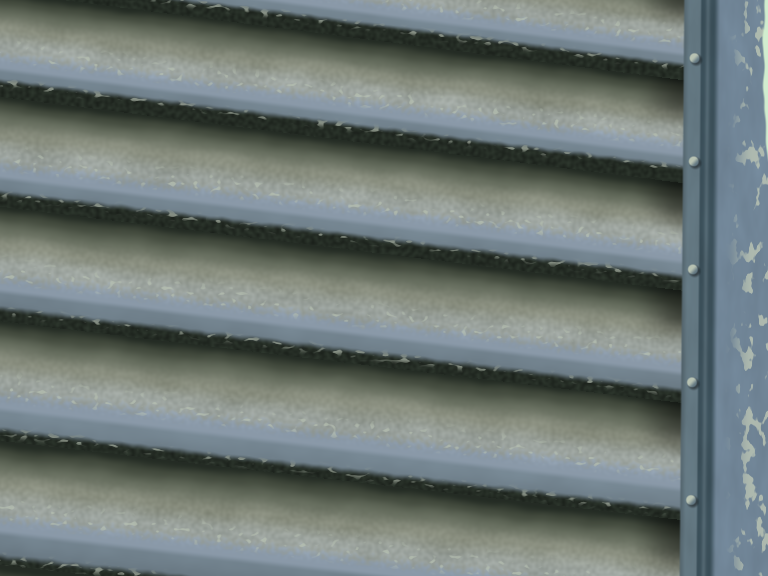
Give the GLSL for this texture, as a Shadertoy shader.

```glsl
// Weathered metal louvre: sloping slats, each shaded from a deep shadow through
// dusty beige to a blue folded lip, beside a riveted upright jamb with flaking paint.
// Slat index comes from inverting a quadratic spacing; wear is gradient noise.

// Slat layout, in canvas heights measured down from the top
const float FIRST_EDGE = -0.014;
const float SPACING = 0.178;
const float SPACING_GROWTH = 0.0042;
const float SLOPE = 0.172;
const float SLOPE_FADE = 0.022;
const float LIP_START = 0.745;
const int RIVETS = 5;

// Jamb layout, in canvas widths
const float JAMB_X = 0.891;
const float JAMB_LEAN = 0.006;
const float GROOVE_X = 0.022;
const float FACE_X = 0.043;
const float RIVET_RADIUS = 0.0085;

const vec3 DEEP = vec3(0.14, 0.17, 0.14);
const vec3 SHADOW = vec3(0.25, 0.28, 0.23);
const vec3 OLIVE = vec3(0.39, 0.42, 0.36);
const vec3 DUST = vec3(0.54, 0.56, 0.50);
const vec3 PALE = vec3(0.61, 0.64, 0.62);
const vec3 SKY_BLUE = vec3(0.54, 0.60, 0.66);
const vec3 LIP_BLUE = vec3(0.45, 0.515, 0.56);
const vec3 FLANGE = vec3(0.39, 0.47, 0.51);
const vec3 GROOVE = vec3(0.23, 0.31, 0.35);
const vec3 FACE = vec3(0.44, 0.52, 0.59);
const vec3 CHIP = vec3(0.72, 0.76, 0.70);
const vec3 DAYLIGHT = vec3(0.82, 0.93, 0.81);

float hash(vec2 p) {
    vec3 q = fract(p.xyx * 0.1031);
    q += dot(q, q.yzx + 33.33);
    return fract((q.x + q.y) * q.z);
}

float corner(vec2 cell, vec2 offset) {
    float a = 6.2832 * hash(cell);
    return dot(vec2(cos(a), sin(a)), offset);
}

// Gradient noise, roughly -0.7 to 0.7
float noise(vec2 p) {
    vec2 i = floor(p), f = fract(p);
    vec2 u = f * f * f * (f * (f * 6.0 - 15.0) + 10.0), e = vec2(0, 1);
    return mix(mix(corner(i, f), corner(i + e.yx, f - e.yx), u.x),
               mix(corner(i + e.xy, f - e.xy), corner(i + 1.0, f - 1.0), u.x), u.y);
}

float fbm(vec2 p) {
    return noise(p) + 0.5 * noise(p * 2.1 + 7.0) + 0.25 * noise(p * 4.3 + 19.0);
}

vec3 slatColor(float x, float down, vec2 q, float px) {
    float level = (down - SLOPE * x) / (1.0 - SLOPE_FADE * x);
    float k = (sqrt(SPACING * SPACING + 4.0 * SPACING_GROWTH * (level - FIRST_EDGE)) - SPACING)
            / (2.0 * SPACING_GROWTH);
    float id = floor(k), t = k - id, aa = px / SPACING;
    float vary = hash(vec2(id + 9.0, 4.0)) - 0.5;
    float grit = noise(q * 115.0), blotch = fbm(q * vec2(9.0, 14.0));

    // Shadow, dust and bare paint; noise roughens each transition
    float s = t + 0.03 * blotch + 0.03 * vary;
    vec3 col = mix(DEEP, SHADOW, smoothstep(0.0, 0.10, s));
    col = mix(col, OLIVE, smoothstep(0.07, 0.22, s));
    col = mix(col, DUST, smoothstep(0.18, 0.36, s));
    col = mix(col, PALE, smoothstep(0.34, 0.54, s));
    col = mix(col, SKY_BLUE, smoothstep(0.56, 0.68, s + 0.07 * grit));
    float dusty = smoothstep(0.15, 0.5, t) * (1.0 - smoothstep(0.6, 0.72, t));
    col += dusty * (0.06 * grit + 0.05 * blotch);
    float crust = smoothstep(0.38, 0.56, t) * (1.0 - smoothstep(0.60, 0.70, t));
    col = mix(col, CHIP, 0.7 * crust * smoothstep(0.24, 0.5, noise(q * vec2(75.0, 105.0) + 31.0)));
    col *= 1.0 - 0.4 * smoothstep(0.82, 0.89, x) * (1.0 - smoothstep(0.2, 0.55, t));

    // Folded lip, then its dark underside, narrower on lower slats
    vec3 lip = LIP_BLUE * (1.0 + 0.05 * blotch + 0.1 * vary - 0.08 * smoothstep(0.75, 0.95, t));
    col = mix(col, lip, smoothstep(LIP_START - 0.02 - aa, LIP_START + 0.02 + aa, t));
    float edge = 1.0 - mix(0.15, 0.065, clamp(id / 4.0, 0.0, 1.0)) + 0.015 * noise(q * 40.0);
    col = mix(col, DEEP * (1.0 + 0.4 * grit), smoothstep(edge - 0.025 - aa, edge + 0.025 + aa, t));

    // Chipped paint along the fold
    float along = (t - edge - 0.015) / 0.035;
    float fleck = smoothstep(0.16, 0.42, noise(q * vec2(62.0, 130.0) + 5.0) + 0.25 * noise(q * 8.0));
    return mix(col, CHIP * 0.88, 0.75 * fleck * exp(-along * along));
}

vec3 jambColor(float across, float down, vec2 q, float px) {
    float grain = fbm(q * vec2(30.0, 9.0));
    vec3 col = FLANGE * (0.85 + 0.15 * smoothstep(0.0, 0.008, across));
    col = mix(col, GROOVE, smoothstep(-px, px, across - GROOVE_X));
    col += 0.09 * exp(-pow((across - 0.031) / 0.003, 2.0));
    col = mix(col, FACE, smoothstep(-0.003 - px, 0.003 + px, across - FACE_X));
    col *= 1.0 + 0.06 * grain;

    // Flakes gather toward the outer side
    float zone = smoothstep(0.055, 0.092, across);
    float flake = fbm(q * vec2(42.0, 24.0) + 3.0) + 0.35 * noise(q * vec2(4.0, 6.0));
    col = mix(col, CHIP, 0.85 * zone * smoothstep(0.2, 0.36, flake));
    float rim = 0.104 + 0.014 * smoothstep(0.15, 0.38, down) + 0.004 * noise(q * 22.0);
    return mix(col, DAYLIGHT, smoothstep(-px, px, across - rim));
}

void mainImage(out vec4 fragColor, in vec2 fragCoord) {
    vec2 uv = fragCoord / iResolution.xy;
    float px = 1.0 / iResolution.y, aspect = iResolution.x / iResolution.y;
    float down = 1.0 - uv.y;
    vec2 q = vec2(uv.x * aspect, down);
    float across = uv.x - JAMB_X + JAMB_LEAN * down;

    vec3 col = slatColor(uv.x, down, q, px);
    col = mix(col, jambColor(across, down, q, px), smoothstep(-px, px, across));

    // One rivet beside the end of each slat
    for (int i = 0; i < RIVETS; i++) {
        float k = float(i);
        float y = FIRST_EDGE + k * (SPACING + k * SPACING_GROWTH) + 0.115 - 0.003 * k;
        vec2 d = q - vec2((JAMB_X + 0.014 - JAMB_LEAN * y) * aspect, y);
        float r = length(d);
        col *= 1.0 - 0.45 * (1.0 - smoothstep(0.7, 1.5, length(d - 0.003) / RIVET_RADIUS));
        vec3 head = mix(CHIP, FLANGE, smoothstep(-0.004, 0.010, d.x + d.y));
        col = mix(col, head, 1.0 - smoothstep(-px, px, r - RIVET_RADIUS));
    }
    fragColor = vec4(clamp(col, 0.0, 1.0), 1.0);
}
```
